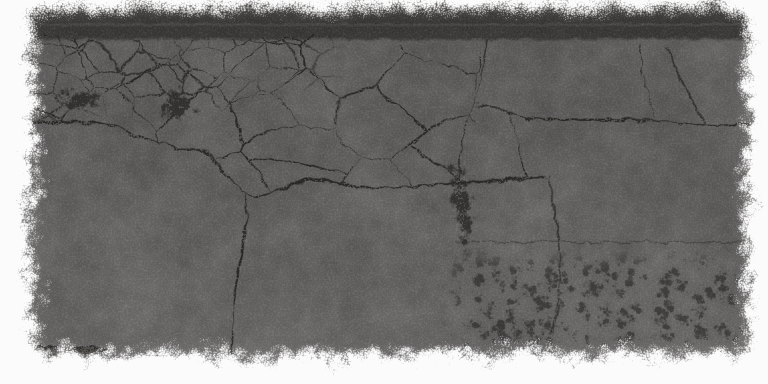
This texture is drawn by a Shadertoy shader. Its source:

```glsl
// Cracked grey asphalt with a dark upper kerb and soft crumbling edges on white.

const vec3 PAPER = vec3(0.985);
const vec3 ASPHALT = vec3(0.394, 0.387, 0.385);
const vec3 KERB = vec3(0.238, 0.230, 0.222);
const vec3 CREVICE = vec3(0.14, 0.133, 0.125);
const vec3 GRAVEL = vec3(0.32, 0.31, 0.295);

vec2 hash2(vec2 p) {
    vec3 q = fract(p.xyx * vec3(0.1031, 0.1030, 0.0973));
    q += dot(q, q.yzx + 33.33);
    return fract((q.xx + q.yz) * q.zy);
}

// x: distance to the nearest seed, y: distance to the cell border
vec2 cellular(vec2 p) {
    vec2 cell = floor(p), first = vec2(8.0), second = vec2(8.0);
    for (int j = -1; j <= 1; j++)
    for (int i = -1; i <= 1; i++) {
        vec2 id = cell + vec2(i, j);
        vec2 r = id + hash2(id) - p;
        if (dot(r, r) < dot(first, first)) { second = first; first = r; }
        else if (dot(r, r) < dot(second, second)) second = r;
    }
    return vec2(length(first), dot(0.5 * (first + second), normalize(second - first)));
}

// Cellular noise in octaves, centred on zero
float rough(vec2 p) {
    float sum = 0.0, amp = 0.5;
    for (int i = 0; i < 4; i++) {
        sum += amp * (cellular(p).x - 0.45);
        p = mat2(1.6, 1.2, -1.2, 1.6) * p + 7.3;
        amp *= 0.6;
    }
    return sum;
}

// Layered sines used for wavering cracks and soft stains
vec2 ripple(vec2 p) {
    vec2 sum = vec2(0.0);
    float amp = 0.01;
    p *= 9.0;
    for (int i = 0; i < 5; i++) {
        sum += amp * sin(p.yx + vec2(1.3, 4.1) + sum.yx * 60.0);
        p = mat2(1.7, 1.2, -1.2, 1.7) * p + 2.7;
        amp *= 0.6;
    }
    return sum;
}

float span(float x, float a, float b, float soft) {
    return smoothstep(a - soft, a + soft, x) * (1.0 - smoothstep(b - soft, b + soft, x));
}

float stroke(float d, float width) {
    return 1.0 - smoothstep(width - 0.002, width + 0.003, d);
}

// Upright crack between two heights, starting at xTop and drifting by lean
float upright(vec2 p, float xTop, float lean, float bottom, float top, float width) {
    float d = abs(p.x - xTop - lean * (top - p.y)) * inversesqrt(1.0 + lean * lean);
    return stroke(d, width) * span(p.y, bottom, top, 0.008);
}

float level(vec2 p, float y, float left, float right, float width) {
    return stroke(abs(p.y - y), width) * span(p.x, left, right, 0.015);
}

float rubble(vec2 p, vec2 centre, vec2 size, float chips) {
    return 1.0 - smoothstep(0.6, 1.2, length((p - centre) / size) + 2.5 * chips);
}

// Long crack below the shattered zone
float lowerEdge(float x) {
    return 0.67 - 0.05 * smoothstep(0.3, 0.55, x) - 0.155 * smoothstep(0.53, 0.65, x)
        + 0.06 * smoothstep(0.65, 0.85, x) + 0.008 * sin(x * 11.0);
}

float crackCover(vec2 p, float chips) {
    vec2 q = p + ripple(p) + 0.012 * chips;
    float width = 0.0012 + 0.006 * chips + 0.0012 * sin(q.x * 13.0 + q.y * 19.0);
    float edge = lowerEdge(q.x);
    float slope = (lowerEdge(q.x + 0.01) - lowerEdge(q.x - 0.01)) / 0.02;
    float zone = step(edge, q.y) * step(q.y, 0.9) * step(q.x, 1.25);
    float fineZone = zone * smoothstep(0.70, 0.76, q.y + 0.12 * (0.55 - q.x));
    fineZone *= 1.0 - smoothstep(0.75, 0.95, q.x);
    float cover = zone * stroke(cellular(q * vec2(5.5, 7.0) + 3.0).y / 6.2, width);
    cover = max(cover, 0.85 * fineZone * stroke(cellular(q * vec2(12.0, 16.0)).y / 14.0, width));
    float drop = abs(q.y - edge) * inversesqrt(1.0 + slope * slope);
    cover = max(cover, stroke(drop, width + 0.0015) * span(q.x, 0.05, 1.43, 0.015));
    float bend = 0.685 + 0.03 * (1.0 - smoothstep(1.25, 1.4, q.x)) + 0.01 * sin(14.0 * (q.x - 1.65));
    cover = max(cover, level(q, bend, 1.25, 1.98, width + 0.001));
    cover = max(cover, upright(q, 0.63, -0.06, 0.04, 0.48, width + 0.001));
    cover = max(cover, 0.75 * upright(q, 1.44, 0.02, 0.12, 0.53, width + 0.001));
    cover = max(cover, 0.8 * upright(q, 1.27, -0.2, 0.54, 0.89, width));
    cover = max(cover, upright(q, 1.34, 0.23, 0.53, 0.70, width));
    for (float i = 0.0; i < 2.0; i++)
        cover = max(cover, 0.8 * upright(q, 1.66 + 0.07 * i, 0.35 + 0.28 * i, 0.69, 0.88, width + 0.001 * i));
    cover = max(cover, 0.5 * level(p, 0.37 + 0.02 * chips, 1.18, 1.95, 0.001));
    cover = max(cover, level(q, 0.09, 0.09, 0.30, 0.005 + 0.04 * chips));
    cover = max(cover, 0.8 * rubble(q, vec2(0.48, 0.735), vec2(0.04, 0.025), chips));
    cover = max(cover, 0.8 * rubble(q, vec2(0.21, 0.74), vec2(0.045, 0.022), chips));
    return max(cover, 0.8 * rubble(q, vec2(1.19, 0.48), vec2(0.022, 0.08), chips));
}

void mainImage(out vec4 fragColor, in vec2 fragCoord) {
    vec2 p = fragCoord / iResolution.y;
    p.x += 1.0 - 0.5 * iResolution.x / iResolution.y;
    float chips = rough(p * 22.0);
    float blotch = rough(p * 6.0 + 11.0);
    float grain = cellular(p * 190.0).x - 0.45;

    // Worn surface with stains and scattered pits
    float stain = 1.3 * ripple(p * 0.5).x + 0.08 * blotch;
    vec3 color = ASPHALT + stain + 0.075 * grain + 0.06 * chips;
    float pitted = span(p.x, 1.18, 2.0, 0.04) * (1.0 - smoothstep(0.28, 0.37, p.y));
    float pits = smoothstep(0.08, 0.24, -chips - 0.4 * blotch);
    color *= 1.0 - 0.35 * pits * pitted;

    // Dark kerb with a pale scraped line
    float kerb = smoothstep(0.890, 0.904, p.y + 0.02 * chips);
    float scrape = level(p, 0.936 + 0.01 * chips, 0.1, 1.95, 0.003);
    color = mix(color, KERB + 0.08 * grain + 0.05 * chips + 0.05 * scrape, kerb);

    // Cracks filled with crumbs
    vec3 filling = mix(CREVICE, GRAVEL, smoothstep(0.0, 0.4, grain + chips));
    color = mix(color, filling, 0.9 * crackCover(p, chips));

    // Crumbling outline, calmer along the top
    vec2 side = abs(p - vec2(1.015, 0.527)) - vec2(0.875, 0.39);
    float outside = length(max(side, 0.0)) + min(max(side.x, side.y), 0.0) - 0.058;
    float wear = mix(1.0, 0.5, smoothstep(0.8, 0.93, p.y));
    float crumble = wear * (0.07 * chips + 0.07 * blotch) + 0.03 * grain;
    float sheet = smoothstep(-0.022, 0.022, crumble - outside);
    fragColor = vec4(mix(PAPER, color, sheet), 1.0);
}
```
